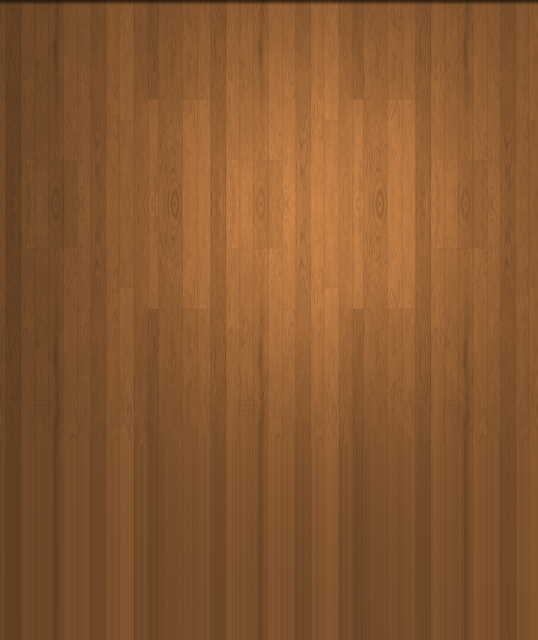
This texture is drawn by a Shadertoy shader. Its source:

```glsl
// Warm wooden floor of narrow vertical boards, mirrored grain and a soft glow.

// Layout grid: the canvas is 646 units wide and 768 units high.
const vec2 GRID = vec2(646.0, 768.0);
const float REPEAT = 246.0;
const int BOARDS = 14;

// Left side of each board within one repeat.
const float LEFT[BOARDS] = float[](0., 17., 33., 51., 68., 84., 102.,
                                   118., 136., 153., 165., 194., 212., 228.);
// Distance of the cross joint from the mirror axis.
const float JOINT[BOARDS] = float[](53., 53., 53., 53., 126., 205., 400.,
                                    100., 126., 126., 126., 126., 126., 400.);
// Board tone on either side of its joint.
const float INNER[BOARDS] = float[](1.03, 1.03, .95, .97, 1.02, .93, 1.01,
                                    1.0, .96, 1.01, .94, 1.03, 1.04, .90);
const float OUTER[BOARDS] = float[](1.0, .98, .97, 1.02, 1.0, .93, 1.01,
                                    1.04, .94, .88, .94, .97, .99, .90);

vec2 hash2(vec2 p) {
    return fract(sin(vec2(dot(p, vec2(127.1, 311.7)),
                          dot(p, vec2(269.5, 183.3)))) * 43758.5);
}

// Distance to the nearest scattered cell point.
float cellular(vec2 p) {
    vec2 cell = floor(p), f = fract(p);
    float nearest = 2.0;
    for (int j = -1; j <= 1; j++)
        for (int i = -1; i <= 1; i++) {
            vec2 o = vec2(i, j);
            nearest = min(nearest, length(o + hash2(cell + o) - f));
        }
    return nearest;
}

// Soft mottling, short fibres and sparse arched growth lines.
float woodGrain(vec2 p, float u, float seed) {
    vec2 shift = vec2(seed * 7.3, seed * 3.7);
    float mottle = cellular(p * vec2(0.13, 0.022) + shift) - 0.5;
    float fibres = cellular(p * vec2(0.6, 0.11) + shift.yx) - 0.5;
    vec2 random = hash2(vec2(seed, 4.0));
    u += (random.x - 0.5) * 9.0 + 1.5 * sin(p.y * 0.045 + seed);
    float wave = 0.075 * u * u + (random.y - 0.5) * 0.22 * p.y
               + 0.7 * sin(p.y * 0.07 + seed * 2.1)
               + 0.5 * sin(p.y * 0.19 + u * 0.4);
    float lines = pow(0.5 + 0.5 * sin(wave * 2.0), 7.0);
    float patchy = 0.5 + 0.5 * sin(p.y * 0.03 + seed * 5.0);
    return 0.07 * mottle + 0.07 * fibres - 0.085 * patchy * (lines - 0.2);
}

// Oval rings around a knot on the mirror axis.
float knotRings(vec2 p, vec2 radius) {
    float r = length(p / radius);
    float rings = 0.5 + 0.5 * sin(r * 12.0 + 1.2 + 0.6 * sin(p.y * 0.2));
    return exp(-r * r * 0.9) * (0.01 + 0.17 * rings * rings);
}

void mainImage(out vec4 fragColor, in vec2 fragCoord) {
    vec2 p = fragCoord / iResolution.xy * GRID;
    p.y = GRID.y - p.y;
    float soft = 0.6 * GRID.x / iResolution.x;

    // Repeat across, mirror down, and stretch the lowest part into streaks.
    vec2 w = vec2(mod(p.x - 25.0, REPEAT), min(abs(p.y - 245.0), 290.0));

    // Board tones, blended across their edges.
    float tone = 1.0, joint = 400.0, seed = 0.0, middle = 8.0;
    float seam = min(w.x, REPEAT - w.x);
    for (int i = 0; i < BOARDS; i++) {
        float edge = w.x - LEFT[i];
        float past = smoothstep(-soft, soft, w.y - JOINT[i]);
        float boardTone = mix(INNER[i], OUTER[i], past);
        tone = i == 0 ? boardTone
                      : mix(tone, boardTone, smoothstep(-soft, soft, edge));
        seam = min(seam, abs(edge));
        if (edge >= 0.0) {
            joint = JOINT[i];
            seed = float(i) + 17.0 * step(joint, w.y);
            middle = LEFT[i] + (i == 10 ? 14.0 : 8.0);
        }
    }

    // Grain, knots and the dark heart of one board.
    float wood = tone + woodGrain(w, w.x - middle, seed);
    wood -= knotRings(w - vec2(185.0, 0.0), vec2(8.0, 27.0));
    wood -= 0.7 * knotRings(w - vec2(42.0, 0.0), vec2(9.0, 30.0));
    float heart = (w.x - 43.0 - sin(w.y * 0.06)) / 3.5;
    wood -= 0.14 * exp(-heart * heart) * smoothstep(53.0, 190.0, w.y);

    // Short cross ripples near the lower rows.
    float rippleX = (w.x - 25.0) / 11.0, rippleY = (w.y - 246.0) / 12.0;
    wood -= 0.05 * exp(-pow(rippleX, 4.0) - pow(rippleY, 4.0))
          * (0.5 + 0.5 * sin(w.y * 1.1 + 0.5 * sin(w.x * 0.5)));

    // Faint dark lines where boards meet.
    wood *= 1.0 - 0.07 * (1.0 - smoothstep(0.0, 0.7 + soft, seam));
    wood *= 1.0 - 0.035 * (1.0 - smoothstep(0.0, 0.7 + soft, abs(w.y - joint)));

    // Glow right of centre, shaded top rim.
    vec2 d = (p - vec2(385.0, 255.0)) / vec2(215.0, 235.0);
    float light = 0.482 + 0.285 * exp(-dot(d, d));
    light *= mix(0.4, 1.0, smoothstep(0.0, 7.0, p.y));
    light *= 1.0 - 0.12 * smoothstep(160.0, 0.0, p.x);

    fragColor = vec4(light * wood * vec3(1.0, 0.65, 0.358), 1.0);
}
```
